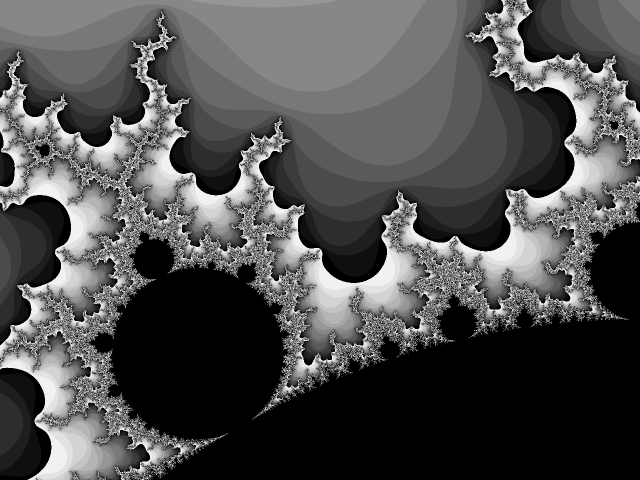
Write a Shadertoy shader that draws this background.

```glsl
// Escape-time fractal: the upper-left rim of the period-2 disc of z*z + c,
// with its 1/3 bulb and branching filaments. Grey steps down with every
// iteration and wraps back to white; points that never escape stay black.

const vec2  VIEW_CENTER    = vec2(-1.1, 0.275);
const float VIEW_HEIGHT    = 0.15;
const int   MAX_ITERATIONS = 256;
const float ESCAPE_RADIUS  = 2.0;
const float GREY_START     = 255.0;  // grey level of the first band
const float GREY_STEP      = 15.0;   // levels lost per iteration
const float GREY_LEVELS    = 256.0;  // wrap length of the grey ramp
const float INSIDE_GREY    = 0.0;
const int   SAMPLES        = 2;      // supersampling per axis

vec2 complexSquare(vec2 z) {
    return vec2(z.x * z.x - z.y * z.y, 2.0 * z.x * z.y);
}

// The period-2 component is an exact disc, so it needs no iteration.
bool insidePeriodTwoDisc(vec2 c) {
    return length(c + vec2(1.0, 0.0)) < 0.25;
}

// Number of steps before the orbit leaves the escape circle.
int escapeCount(vec2 c) {
    if (insidePeriodTwoDisc(c)) return MAX_ITERATIONS;
    vec2 z = c;
    for (int n = 0; n < MAX_ITERATIONS; n++) {
        if (dot(z, z) > ESCAPE_RADIUS * ESCAPE_RADIUS) return n;
        z = complexSquare(z) + c;
    }
    return MAX_ITERATIONS;
}

// Descending, wrapping grey ramp.
float bandGrey(int count) {
    if (count == MAX_ITERATIONS) return INSIDE_GREY;
    return mod(GREY_START - GREY_STEP * float(count), GREY_LEVELS) / 255.0;
}

void mainImage(out vec4 fragColor, in vec2 fragCoord) {
    float grey = 0.0;

    // Average a regular grid of samples to smooth the band edges.
    for (int j = 0; j < SAMPLES; j++) {
        for (int i = 0; i < SAMPLES; i++) {
            vec2 offset = (vec2(i, j) + 0.5) / float(SAMPLES) - 0.5;
            vec2 canvas = (fragCoord + offset - 0.5 * iResolution.xy) / iResolution.y;
            grey += bandGrey(escapeCount(VIEW_CENTER + canvas * VIEW_HEIGHT));
        }
    }

    fragColor = vec4(vec3(grey / float(SAMPLES * SAMPLES)), 1.0);
}
```
